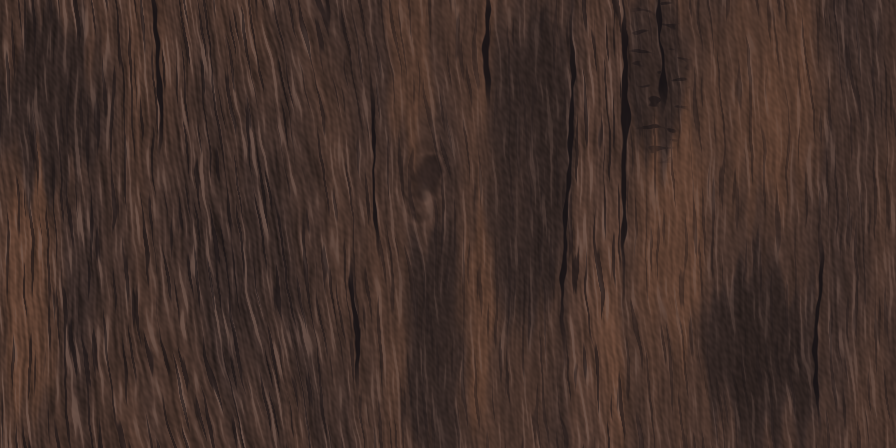
A Shadertoy shader for this texture:

```glsl
const vec3 COOL_BROWN = vec3(0.250, 0.190, 0.174);
const vec3 WARM_BROWN = vec3(0.298, 0.207, 0.163);
const vec3 PALE_FIBRE = vec3(0.430, 0.338, 0.298);
const vec3 CRACK_BLACK = vec3(0.085, 0.068, 0.076);
const vec2 COARSE_GRAIN = vec2(62.0, 5.0);
const vec2 FINE_GRAIN = vec2(125.0, 13.0);
const vec2 PORE_GRAIN = vec2(105.0, 8.0);
const vec2 SPECKLE_GRAIN = vec2(125.0, 85.0);
const float FIBRE_CONTRAST = 0.40;
const float SPECKLE_CONTRAST = 0.12;
const vec2 KNOT = vec2(0.955, 0.60);
const vec2 KNOT_SIZE = vec2(0.075, 0.13);
const vec2 BAND = vec2(1.272, 1.395);   // left and right side of the pale strip
const float CRACK_SOFTNESS = 0.004;

// Stains: centre, radii
const vec4 DARK_STAINS[5] = vec4[5](
    vec4(0.97, 0.22, 0.08, 0.28), vec4(1.17, 0.62, 0.10, 0.38),
    vec4(1.70, 0.20, 0.14, 0.20), vec4(1.47, 0.85, 0.07, 0.22),
    vec4(0.12, 0.78, 0.14, 0.20));
const vec4 WARM_STAINS[5] = vec4[5](
    vec4(1.07, 0.32, 0.05, 0.24), vec4(0.08, 0.36, 0.07, 0.26),
    vec4(1.52, 0.48, 0.06, 0.26), vec4(1.72, 0.82, 0.14, 0.30),
    vec4(0.93, 0.88, 0.05, 0.22));

// Cracks: x, middle height, half length, half width
const vec4 CRACKS[8] = vec4[8](
    vec4(1.270, 0.60, 0.50, 0.004), vec4(1.395, 0.70, 0.46, 0.005),
    vec4(0.365, 0.86, 0.26, 0.004), vec4(1.090, 0.90, 0.17, 0.004),
    vec4(1.480, 0.90, 0.19, 0.007), vec4(1.825, 0.26, 0.28, 0.003),
    vec4(0.780, 0.28, 0.18, 0.004), vec4(0.840, 0.62, 0.24, 0.003));

float hash(vec2 c) {
    return fract(sin(dot(c, vec2(127.1, 311.7))) * 43758.55);
}

float cornerSlope(vec2 cell, vec2 offset) {
    float angle = 6.2832 * hash(cell);
    return dot(vec2(cos(angle), sin(angle)), offset);
}

// Gradient noise, about -1 to 1
float noise(vec2 p) {
    vec2 i = floor(p), f = p - i;
    vec2 u = f * f * f * (f * (f * 6.0 - 15.0) + 10.0);
    vec2 e = vec2(1.0, 0.0);
    float low = mix(cornerSlope(i, f), cornerSlope(i + e.xy, f - e.xy), u.x);
    float high = mix(cornerSlope(i + e.yx, f - e.yx), cornerSlope(i + e.xx, f - e.xx), u.x);
    return 1.4 * mix(low, high, u.y);
}

float stain(vec2 p, vec4 shape) {
    vec2 d = (p - shape.xy) / shape.zw;
    return 1.0 - smoothstep(0.35, 1.3, dot(d, d));
}

// Bends the straight grain: waves, a bow on the left, a bulge at the knot
vec2 grainSpace(vec2 p) {
    vec2 q = p;
    q.x += 0.020 * noise(p * vec2(3.0, 1.7)) + 0.006 * noise(p * vec2(14.0, 7.0));
    q.x += 0.002 * noise(p * vec2(35.0, 22.0));
    float bow = (p.x - 0.55) / 0.22;
    q.x += 0.14 * (p.y - 0.5) * exp(-bow * bow);
    vec2 d = (p - KNOT) / KNOT_SIZE;
    q.x -= 0.045 * d.x * exp(-dot(d, d));
    return q;
}

// Stretched noise, skewed so that its cells do not line up in rows
float grain(vec2 q, vec2 scale, float seed) {
    vec2 s = q * scale + seed;
    return noise(s + vec2(0.35 * s.y, 0.37 * s.x));
}

float crack(vec2 q, vec4 shape, float seed) {
    float along = (q.y - shape.y) / shape.z;
    float taper = 1.0 - smoothstep(0.4, 1.0, abs(along));
    float wobble = 0.008 * noise(vec2(q.y * 6.0, seed * 7.3))
                 + 0.003 * noise(vec2(q.y * 25.0, seed * 5.3));
    float width = shape.w * taper * (0.8 + 1.1 * noise(vec2(q.y * 17.0, seed * 3.7)));
    float away = abs(q.x - shape.x + wobble);
    return taper * (1.0 - smoothstep(width, width + CRACK_SOFTNESS, away));
}

void mainImage(out vec4 fragColor, in vec2 fragCoord) {
    vec2 p = fragCoord / iResolution.y;
    vec2 q = grainSpace(p);

    // Stains with edges frayed along the grain
    vec2 frayed = q + vec2(0.02 * noise(q * vec2(12.0, 6.0)), 0.14 * noise(q * vec2(40.0, 3.0)));
    float dark = 0.0, warm = 0.0;
    for (int i = 0; i < 5; i++) {
        dark = max(dark, stain(frayed, DARK_STAINS[i]));
        warm = max(warm, stain(frayed, WARM_STAINS[i]));
    }
    float band = smoothstep(BAND.x, BAND.x + 0.012, q.x)
               * (1.0 - smoothstep(BAND.y - 0.012, BAND.y, q.x));
    dark *= 1.0 - band;

    // Fibres, strongest on the left and in the pale strip
    float roughness = mix(0.62, 1.0, max(band, 1.0 - smoothstep(0.55, 0.95, p.x)));
    roughness *= 1.0 - 0.4 * dark;
    float fibre = 0.6 * grain(q, COARSE_GRAIN, 0.0) + 0.8 * grain(q, FINE_GRAIN, 31.0);
    float speckle = grain(p, SPECKLE_GRAIN, 11.0);
    float broad = noise(q * vec2(5.0, 1.3) + 9.0) + 0.6 * noise(q * vec2(17.0, 2.2) + 4.0);

    // Wood tone
    float warmth = clamp(0.42 + 0.5 * broad + 0.45 * warm + 0.25 * band - 0.6 * dark, 0.0, 1.0);
    float gain = 1.0 + 0.14 * broad + 0.11 * warm + 0.14 * band - 0.25 * dark;
    gain += FIBRE_CONTRAST * roughness * fibre + SPECKLE_CONTRAST * speckle;
    vec3 color = mix(COOL_BROWN, WARM_BROWN, warmth) * gain;
    color = mix(color, PALE_FIBRE, 0.6 * roughness * smoothstep(0.25, 0.6, fibre));

    // Knot rings and core
    vec2 d = (p - KNOT) / KNOT_SIZE;
    float radius = length(d + 0.25 * noise(p * 16.0) + 0.1 * noise(p * 45.0));
    color *= 1.0 + 0.10 * sin(17.0 * radius) * exp(-radius * radius);
    color = mix(color, CRACK_BLACK, 0.45 * (1.0 - smoothstep(0.1, 0.5, radius)));

    // Short pores, long cracks and checks across the grain
    float pores = smoothstep(0.26, 0.46, grain(q, PORE_GRAIN, 57.0));
    float gaps = 0.62 * roughness * pores;
    for (int i = 0; i < 8; i++) gaps = max(gaps, crack(q, CRACKS[i], float(i) + 1.0));
    float checks = smoothstep(0.3, 0.55, noise(p * vec2(25.0, 65.0)));
    gaps = max(gaps, 0.6 * checks * stain(p, DARK_STAINS[3]));
    color = mix(color, CRACK_BLACK, 0.9 * gaps);

    fragColor = vec4(clamp(color, 0.0, 1.0), 1.0);
}
```
